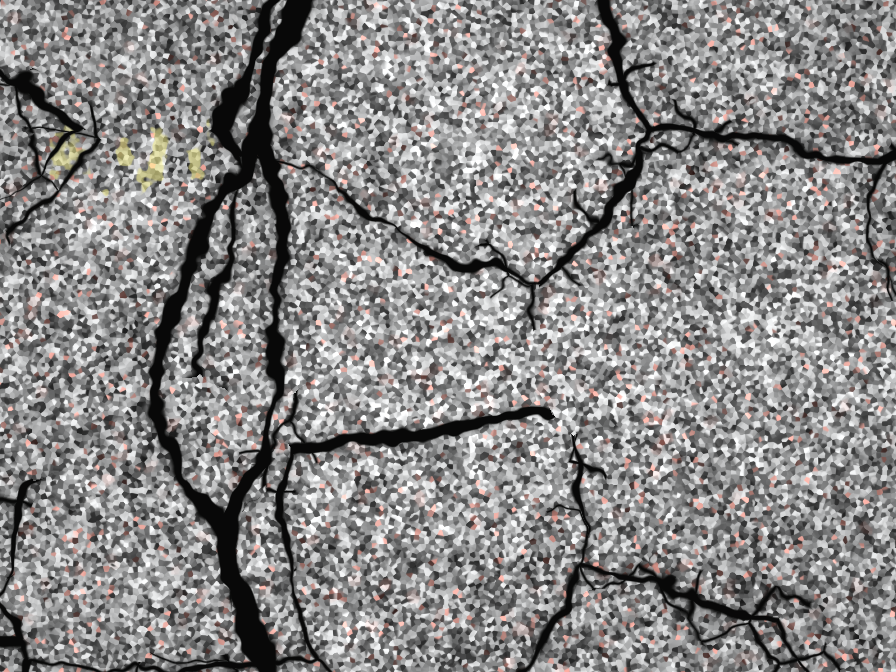
Reproduce this texture procedurally as a WebGL 2 fragment shader.

```glsl
#version 300 es
precision highp float;

uniform vec2 u_resolution;
out vec4 fragColor;

// Lengths are fractions of the canvas height.
const float GRAIN_SIZE = 0.0068;
const float GRAIN_CONTRAST = 0.74;
const float STONE_SPACING = 0.03;
const float PLATE_SIZE = 0.41;
const float PLATE_KEEP = 0.74;
const vec2 PLATE_WIDTH = vec2(0.0032, 0.0105);
const float SPLINTER_SIZE = 0.10;
const float SPLINTER_KEEP = 0.6;
const vec2 SPLINTER_WIDTH = vec2(0.0016, 0.0036);
const float SPLINTER_REACH = 0.05;
const float EDGE_SOFTNESS = 0.0022;
const float ASPHALT_TONE = 0.585;
const vec3 ASPHALT_TINT = vec3(0.995, 1.0, 1.003);
const vec3 RED_TINT = vec3(1.2, 0.87, 0.82);
const vec3 CRACK_COLOR = vec3(0.03, 0.032, 0.03);
const vec3 LICHEN_COLOR = vec3(0.85, 0.83, 0.55);
const vec2 LICHEN_CENTER = vec2(0.21, 0.77);

vec3 hash3(vec2 cell, int seed) {
    uvec3 v = uvec3(ivec3(ivec2(cell), seed)) * 1664525u + 1013904223u;
    v.x += v.y * v.z; v.y += v.z * v.x; v.z += v.x * v.y;
    v ^= v >> 16u;
    v.x += v.y * v.z; v.y += v.z * v.x; v.z += v.x * v.y;
    return vec3(v >> 8u) / 16777216.0;
}

vec2 noise2(vec2 p, int seed) {
    vec2 i = floor(p), f = fract(p);
    f = f * f * (3.0 - 2.0 * f);
    vec2 low = mix(hash3(i, seed).xy, hash3(i + vec2(1, 0), seed).xy, f.x);
    vec2 high = mix(hash3(i + vec2(0, 1), seed).xy, hash3(i + 1.0, seed).xy, f.x);
    return mix(low, high, f.y);
}

// Signed distance to the cell borders; each border has its own width or is closed.
float crackNet(vec2 p, float size, float keep, vec2 widths, int seed) {
    vec2 q = p / size, base = floor(q), home = base, toHome = vec2(9.0);
    for (int y = -1; y <= 1; y++)
    for (int x = -1; x <= 1; x++) {
        vec2 cell = base + vec2(x, y);
        vec2 r = cell + 0.1 + 0.8 * hash3(cell, seed).xy - q;
        if (dot(r, r) < dot(toHome, toHome)) { toHome = r; home = cell; }
    }
    float nearest = 1.0;
    for (int y = -2; y <= 2; y++)
    for (int x = -2; x <= 2; x++) {
        if (x == 0 && y == 0) continue;
        vec2 cell = home + vec2(x, y);
        vec2 r = cell + 0.1 + 0.8 * hash3(cell, seed).xy - q;
        vec3 border = hash3(home + cell, seed + 1);
        float d = dot(0.5 * (toHome + r), normalize(r - toHome)) * size;
        if (border.x < keep)
            nearest = min(nearest, d - mix(widths.x, widths.y, border.y * border.y));
    }
    return nearest;
}

// Main fissure that parts into two strands and joins again.
float fissure(vec2 p) {
    float center = 0.315 + 0.34 * (p.y - 0.4) * (p.y - 0.4);
    float parted = smoothstep(0.17, 0.32, p.y) * (1.0 - smoothstep(0.6, 0.82, p.y));
    float d = abs(abs(p.x - center) - 0.068 * parted);
    return d * 0.9 - mix(0.016, 0.0075, parted);
}

float cracks(vec2 p) {
    vec2 w = p + 0.09 * (noise2(p * 4.5, 11) - 0.5);
    w += 0.028 * (noise2(p * 19.0, 12) - 0.5);
    w += 0.011 * (noise2(p * 65.0, 13) - 0.5);
    float wide = crackNet(w, PLATE_SIZE, PLATE_KEEP, PLATE_WIDTH, 21);
    wide = min(wide, fissure(w)) + 0.007 * (noise2(p * 15.0, 14).x - 0.5);
    float splinter = crackNet(w, SPLINTER_SIZE, SPLINTER_KEEP, SPLINTER_WIDTH, 31);
    float reach = SPLINTER_REACH * smoothstep(0.5, 0.8, noise2(p * 5.0, 15).x);
    return min(wide, max(splinter, wide - reach));
}

// Softly blended crushed stone, some of it reddish.
vec3 grains(vec2 p, float size, int seed) {
    vec2 q = p / size, base = floor(q);
    vec4 sum = vec4(0.0);
    for (int y = -1; y <= 1; y++)
    for (int x = -1; x <= 1; x++) {
        vec2 cell = base + vec2(x, y);
        vec3 h = hash3(cell, seed);
        vec2 r = cell + h.xy - q;
        vec3 kind = hash3(cell, seed + 1);
        vec3 tone = vec3(ASPHALT_TONE + GRAIN_CONTRAST * (h.z - 0.5));
        tone *= kind.x > 0.96 ? RED_TINT : ASPHALT_TINT;
        sum += vec4(tone, 1.0) * exp(-11.0 * dot(r, r));
    }
    return sum.rgb / sum.a;
}

// Sparse larger chips: x is coverage, y is tone.
vec2 stones(vec2 p, float soft) {
    vec2 cell = floor(p / STONE_SPACING);
    vec3 h = hash3(cell, 51), k = hash3(cell, 52);
    vec2 r = p - (cell + 0.3 + 0.4 * h.xy) * STONE_SPACING;
    r += 0.004 * (noise2(p * 160.0, 53) - 0.5);
    float turn = 6.2832 * k.x;
    r = mat2(cos(turn), sin(turn), -sin(turn), cos(turn)) * r;
    float d = length(r * vec2(1.0, 1.5)) - mix(0.003, 0.0075, k.y * k.y);
    float cover = step(0.8, h.z) * (1.0 - smoothstep(-soft, soft, d));
    return vec2(cover, k.z > 0.25 ? 0.84 : 0.2);
}

void main() {
    vec2 uv = gl_FragCoord.xy / u_resolution;
    vec2 p = gl_FragCoord.xy / u_resolution.y;
    float soft = max(EDGE_SOFTNESS, 1.0 / u_resolution.y);

    // Asphalt
    vec3 color = grains(p, GRAIN_SIZE, 41);
    color += 0.22 * (grains(p, GRAIN_SIZE * 2.3, 43) - ASPHALT_TONE);
    color += 0.09 * (noise2(p * 6.0, 45).x - 0.5) + 0.07 * (noise2(p * 28.0, 46).x - 0.5);
    vec2 stone = stones(p, soft);
    color = mix(color, vec3(stone.y), 0.8 * stone.x);

    // Lichen flecks
    vec2 away = (p - LICHEN_CENTER) / vec2(0.19, 0.07);
    float fleck = noise2(p * 38.0, 47).x + 0.25 * noise2(p * 120.0, 48).x;
    fleck -= 0.45 * dot(away, away);
    color = mix(color, LICHEN_COLOR + 0.3 * (color - ASPHALT_TONE), 0.75 * smoothstep(0.72, 0.82, fleck));

    // Lens falloff, then cracks with shaded rims
    vec2 offset = uv - 0.5;
    color *= 1.05 - 0.3 * dot(offset, offset);
    float d = cracks(p);
    color *= 1.0 - 0.28 * exp(-max(d, 0.0) / 0.005);
    color = mix(CRACK_COLOR, color, smoothstep(-soft, soft, d));
    fragColor = vec4(clamp(color, 0.0, 1.0), 1.0);
}
```
